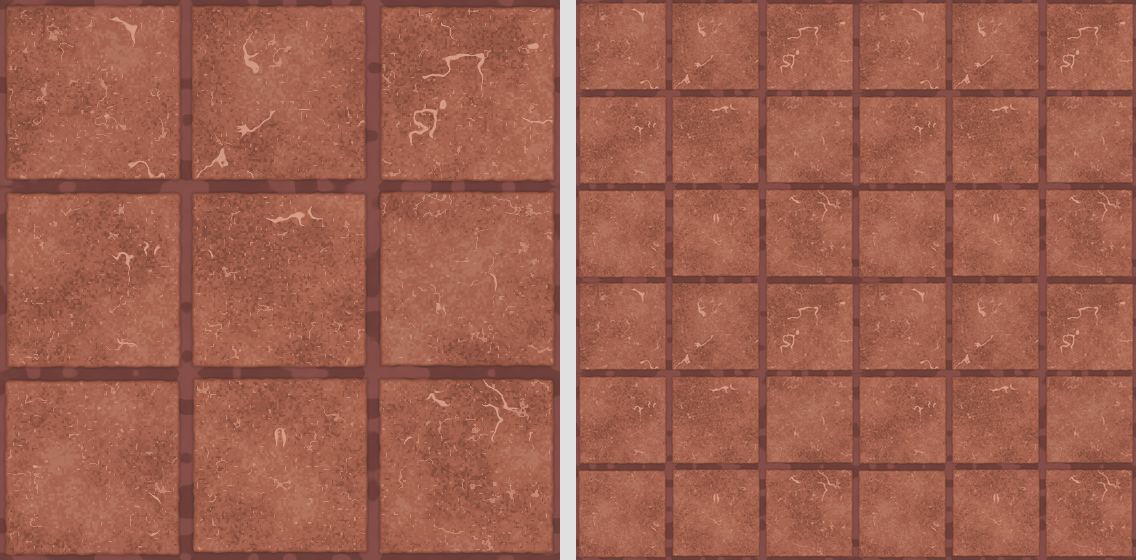
Left: one tile. Right: repeated 2 by 2.
This texture is drawn by a WebGL 1 fragment shader. Its source:

```glsl
precision highp float;
uniform vec2 u_resolution;

const float TILES = 3.0;
const float HALF_TILE = 0.464;
const vec3 CLAY = vec3(0.665, 0.395, 0.315);
const vec3 CLAY_DARK = vec3(0.595, 0.345, 0.275);
const vec3 CLAY_LIGHT = vec3(0.70, 0.455, 0.37);
const vec3 PIT = vec3(0.47, 0.275, 0.215);
const vec3 VEIN = vec3(0.84, 0.61, 0.52);
const vec3 RIM = vec3(0.55, 0.305, 0.22);
const vec3 GROUT_LIGHT = vec3(0.525, 0.305, 0.285);
const vec3 GROUT_DARK = vec3(0.435, 0.25, 0.23);

float hash(vec2 p, float seed) {
  vec3 q = fract(vec3(p.xyx + seed * 17.31) * vec3(0.1031, 0.1030, 0.0973));
  q += dot(q, q.yzx + 33.33);
  return fract((q.x + q.y) * q.z);
}

// Value noise that wraps after freq cells across the canvas
float noise(vec2 uv, float freq, float seed) {
  vec2 p = uv * freq;
  vec2 i = floor(p);
  vec2 f = fract(p);
  f = f * f * (3.0 - 2.0 * f);
  vec2 a = mod(i, freq);
  vec2 b = mod(i + 1.0, freq);
  return mix(mix(hash(a, seed), hash(vec2(b.x, a.y), seed), f.x),
             mix(hash(vec2(a.x, b.y), seed), hash(b, seed), f.x), f.y);
}

float fbm(vec2 uv, float freq, float seed) {
  float sum = 0.0;
  float amp = 0.5;
  for (int i = 0; i < 4; i++) {
    sum += amp * noise(uv, freq, seed + float(i));
    freq *= 2.0;
    amp *= 0.5;
  }
  return sum / 0.9375;
}

float boxDistance(vec2 p, float halfSize, float radius) {
  vec2 q = abs(p) - halfSize + radius;
  return length(max(q, 0.0)) + min(max(q.x, q.y), 0.0) - radius;
}

// Broken thin lines along the middle level of a noise field
float veins(vec2 uv, float freq, float width, float amount, float seed) {
  float ridge = abs(fbm(uv, freq, seed) - 0.5);
  float presence = noise(uv, freq * 1.5 + 0.5 * mod(freq, 2.0), seed + 9.0);
  float w = width * smoothstep(0.95 - amount, 1.15 - amount, presence);
  return (1.0 - smoothstep(w * 0.4, w + 0.001, ridge)) * smoothstep(0.0, width * 0.4, w);
}

vec3 groutColor(vec2 uv, vec2 p, float d) {
  float across = smoothstep(0.0, 0.08, abs(p.y) - abs(p.x));
  float patches = noise(uv, 33.0, 2.0) + 0.3 * across;
  vec3 color = mix(GROUT_LIGHT, GROUT_DARK, smoothstep(0.55, 0.64, patches));
  color *= 0.96 + 0.08 * fbm(uv, 40.0, 5.0);
  return color * mix(0.86, 1.0, smoothstep(0.0, 0.018, d));
}

vec3 clayColor(vec2 uv, float row, float seed) {
  float blotch = fbm(uv, 11.0, seed);
  float mottle = fbm(uv, 64.0, seed + 20.0);
  float grain = noise(uv, 240.0, seed + 30.0);
  float pits = noise(uv, 256.0, seed + 40.0);
  float flecks = noise(uv, 210.0, seed + 50.0);

  // Mottled body with fine grain
  float tone = 0.9 * (blotch - 0.5) + 0.5 * (mottle - 0.5) + 0.45 * (grain - 0.5);
  vec3 color = mix(CLAY, CLAY_DARK, smoothstep(-0.06, 0.26, tone));
  color = mix(color, CLAY_LIGHT, smoothstep(0.10, 0.36, -tone));

  // Dark pits gather in the blotches
  float pitted = smoothstep(0.72, 0.95, pits + 0.8 * (blotch - 0.5));
  color = mix(color, PIT, 0.65 * pitted);

  // Pale flecks and veins, strongest in the top row
  float wear = hash(vec2(seed, 4.0), 3.0);
  float top = step(1.5, row);
  float pale = 0.75 * smoothstep(0.86, 0.97, flecks);
  pale = max(pale, veins(uv, 12.0, 0.024, 0.12 + 0.12 * wear + 0.14 * top, seed + 60.0));
  pale = max(pale, 0.65 * veins(uv, 30.0, 0.03, 0.24 + 0.1 * wear, seed + 80.0));
  return mix(color, VEIN, pale);
}

void main() {
  vec2 uv = fract(gl_FragCoord.xy / u_resolution);
  vec2 cell = floor(uv * TILES);
  vec2 p = fract(uv * TILES) - 0.5;
  float seed = 1.0 + 5.0 * cell.x + 19.0 * cell.y;
  float soft = TILES / min(u_resolution.x, u_resolution.y);

  // Slightly shifted tile with a ragged edge
  vec2 shift = 0.014 * (vec2(hash(cell, 7.0), hash(cell, 8.0)) - 0.5);
  float d = boxDistance(p - shift, HALF_TILE, 0.012);
  d += 0.008 * (noise(uv, 90.0, 3.0) - 0.5);

  vec3 clay = clayColor(uv, cell.y, seed);
  clay *= 0.98 + 0.04 * hash(cell, 12.0);
  clay = mix(clay, RIM, 0.75 * smoothstep(-0.016, -0.002, d));

  vec3 grout = groutColor(uv, p, d);
  gl_FragColor = vec4(mix(clay, grout, smoothstep(-soft, soft, d)), 1.0);
}
```
